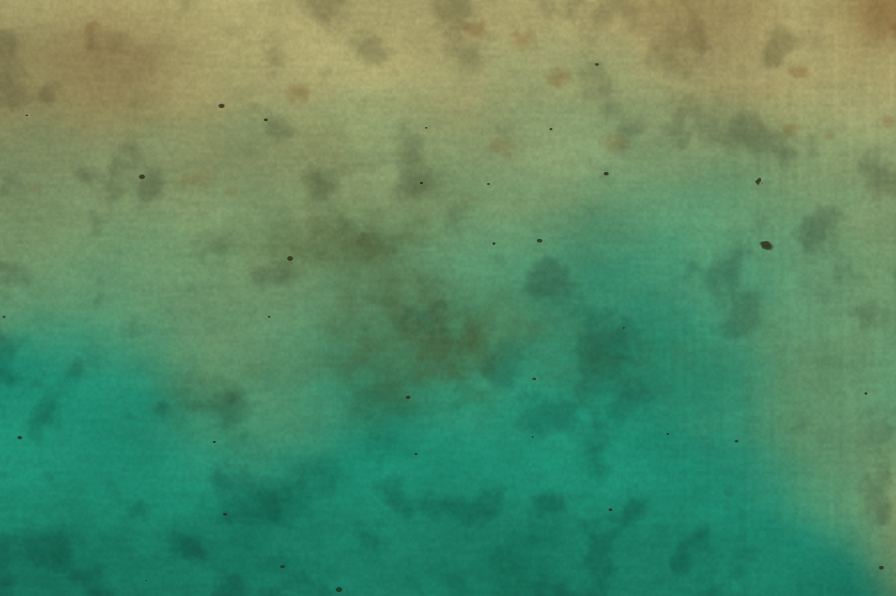
Give the GLSL for this texture, as a Shadertoy shader.

```glsl
// Weathered paper: sand fading down into teal, with mottled stains, flecks and fibres.
#define EDGE_WOBBLE 0.26
#define STAIN_DEPTH 0.72
#define MOTTLE_SCALE 8.0
#define GRAIN 0.055
#define FIBRE 0.045
#define FLECK_CELLS 9.0
#define SAND vec3(0.67, 0.64, 0.43)
#define SAGE vec3(0.52, 0.60, 0.42)
#define GREEN vec3(0.37, 0.575, 0.42)
#define TEAL vec3(0.12, 0.545, 0.44)
#define RUST vec3(0.48, 0.34, 0.18)

float hash(vec2 p) {
    vec3 q = fract(vec3(p.xyx) * 0.1031);
    q += dot(q, q.yzx + 33.33);
    return fract((q.x + q.y) * q.z);
}

float noise(vec2 p) {
    vec2 i = floor(p), f = fract(p);
    f = f * f * (3.0 - 2.0 * f);
    return mix(mix(hash(i), hash(i + vec2(1, 0)), f.x),
               mix(hash(i + vec2(0, 1)), hash(i + vec2(1, 1)), f.x), f.y);
}

float fbm(vec2 p) {
    float sum = 0.0, amp = 0.5;
    for (int i = 0; i < 5; i++) {
        sum += amp * noise(p);
        p = mat2(1.6, 1.2, -1.2, 1.6) * p + 7.3;
        amp *= 0.5;
    }
    return sum / 0.97;
}

float blob(vec2 p, vec2 centre, vec2 radius) {
    vec2 d = (p - centre) / radius;
    return exp(-dot(d, d));
}

// Height in the colour wash: 0 is teal, 1 is sand.
float washLevel(vec2 p) {
    float level = p.y;
    level -= 0.22 * blob(p, vec2(1.10, 0.53), vec2(0.24, 0.24));
    level -= 0.09 * blob(p, vec2(0.08, 0.40), vec2(0.16, 0.14));
    level += 0.09 * blob(p, vec2(0.36, 0.36), vec2(0.13, 0.16));
    level += 0.26 * blob(p, vec2(1.42, 0.18), vec2(0.16, 0.24));
    level += 0.45 * blob(p, vec2(1.53, 0.05), vec2(0.08, 0.17));
    return level + EDGE_WOBBLE * (fbm(p * vec2(4.0, 5.5) + 3.1) - 0.5);
}

vec3 washColour(float level) {
    vec3 col = mix(TEAL, GREEN, smoothstep(0.20, 0.52, level));
    col = mix(col, SAGE, smoothstep(0.46, 0.73, level));
    return mix(col, SAND, smoothstep(0.68, 0.92, level));
}

// Stain clouds: centre, radius, strength.
float stainCover(vec2 p) {
    const vec4 stains[11] = vec4[11](
        vec4(0.79, 0.42, 0.12, 0.95), vec4(0.63, 0.59, 0.14, 0.75),
        vec4(0.47, 0.70, 0.16, 0.55), vec4(0.54, 0.13, 0.21, 0.75),
        vec4(0.40, 0.33, 0.07, 0.65), vec4(1.06, 0.37, 0.13, 0.40),
        vec4(0.82, 0.04, 0.15, 0.60), vec4(0.14, 0.06, 0.17, 0.50),
        vec4(1.39, 0.37, 0.08, 0.35), vec4(1.15, 0.08, 0.18, 0.35),
        vec4(0.62, 0.37, 0.13, 0.45));
    vec2 bent = p + 0.12 * (vec2(fbm(p * 6.0), fbm(p * 6.0 + 19.0)) - 0.5);
    float cover = 0.0;
    for (int i = 0; i < 11; i++)
        cover += stains[i].w * blob(bent, stains[i].xy, stains[i].z * vec2(1.15, 0.85));
    return min(cover, 1.0);
}

// Scattered round spots, one candidate per cell.
float spots(vec2 p, float cells, float chance, float size, float soft) {
    vec2 cell = floor(p * cells);
    vec2 at = 0.25 + 0.5 * vec2(hash(cell + 5.0), hash(cell + 17.0));
    float r = size * (0.4 + 0.6 * hash(cell + 31.0));
    float d = length((fract(p * cells) - at) * vec2(0.8, 1.1));
    d += r * 0.9 * (noise(p * cells * 8.0) - 0.5);
    return step(hash(cell + 43.0), chance) * (1.0 - smoothstep(r * (1.0 - soft), r * (1.0 + soft), d));
}

void mainImage(out vec4 fragColor, in vec2 fragCoord) {
    vec2 p = fragCoord / iResolution.y;
    p.x *= 1.5 * iResolution.y / iResolution.x;
    vec3 col = washColour(washLevel(p));

    // Broad light and shade
    col *= 1.0 + 0.22 * (fbm(p * vec2(5.0, 8.0) + 41.0) - 0.5);
    col *= 1.0 + 0.10 * blob(p, vec2(0.92, 0.31), vec2(0.24, 0.10));
    col *= 1.0 - 0.13 * blob(p, vec2(0.05, 0.85), vec2(0.25, 0.20));
    col *= 1.0 - 0.12 * (1.0 - smoothstep(0.0, 0.22, p.y));

    // Mottled dark stains, olive above and deep green below
    float mottle = smoothstep(0.32, 0.70, fbm(p * MOTTLE_SCALE * vec2(1.0, 1.3) + 11.0));
    float speckle = smoothstep(0.25, 0.75, fbm(p * 38.0));
    float stain = stainCover(p) * (0.25 + 0.75 * mottle) * (0.6 + 0.4 * speckle);
    vec3 stainTint = mix(vec3(0.06, 0.36, 0.27), vec3(0.28, 0.34, 0.20), smoothstep(0.22, 0.42, p.y));
    col = mix(col, stainTint, STAIN_DEPTH * stain);
    col *= 1.0 - 0.16 * smoothstep(0.52, 0.76, fbm(p * 13.0 + 70.0));

    // Rusty bloom and foxing along the top
    float rust = 0.35 * blob(p, vec2(1.17, 1.0), vec2(0.12, 0.09))
               + 0.60 * blob(p, vec2(1.49, 0.98), vec2(0.09, 0.06))
               + 0.28 * blob(p, vec2(0.18, 0.89), vec2(0.12, 0.09));
    rust *= 0.4 + 0.9 * fbm(p * 15.0);
    rust += 0.32 * spots(p, 11.0, 0.28, 0.20, 0.6) * smoothstep(0.55, 0.85, p.y);
    col = mix(col, RUST, min(rust, 0.7));

    // Dark flecks: a few scattered, two larger ones at the right
    float fleck = spots(p + 0.03, FLECK_CELLS, 0.22, 0.035, 0.35);
    vec2 ragged = p + 0.008 * (vec2(noise(p * 140.0), noise(p * 140.0 + 9.0)) - 0.5);
    fleck += 1.0 - smoothstep(0.6, 1.4, length((ragged - vec2(1.283, 0.588)) / vec2(0.010, 0.006)));
    fleck += 1.0 - smoothstep(0.6, 1.4, length((ragged - vec2(1.270, 0.695)) / vec2(0.004, 0.005)));
    col = mix(col, vec3(0.17, 0.16, 0.09), 0.8 * min(fleck, 1.0));

    // Paper fibres, faint upright scrapes and grain
    float scrape = (noise(p * vec2(130.0, 7.0)) - 0.5) * smoothstep(1.0, 1.25, p.x);
    col *= 1.0 + FIBRE * (noise(p * vec2(28.0, 170.0)) - 0.5 + scrape);
    col *= 1.0 + GRAIN * (noise(p * 150.0) + noise(p * 260.0) - 1.0);
    fragColor = vec4(clamp(col, 0.0, 1.0), 1.0);
}
```
